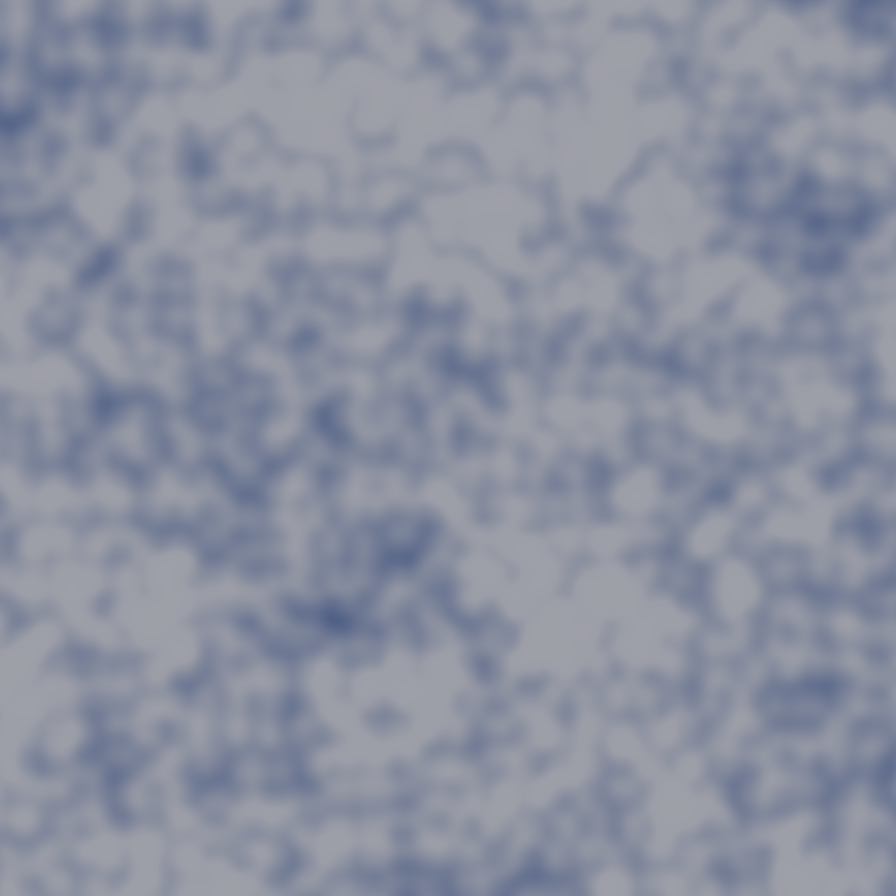
This texture is drawn by a WebGL 2 fragment shader. Its source:

```glsl
#version 300 es
precision highp float;
// Soft blue-grey mottling: small blurred blobs gathered into loose, cloudy drifts.
// Gradient noise octaves of nearly equal strength are summed, then softly
// clipped at zero so the thin areas settle into a smooth pale ground.

uniform vec2 u_resolution;
out vec4 fragColor;

const float TAU = 6.2831853;
const int OCTAVES = 4;

// Integer hash of a lattice point, from 0 to 1
float hash(ivec2 cell) {
    uint h = uint(cell.x) * 1597334677u ^ uint(cell.y) * 3812015801u;
    h = (h ^ (h >> 16)) * 2146121005u;
    h = (h ^ (h >> 15)) * 2221713035u;
    h ^= h >> 16;
    return float(h >> 8) / 16777216.0;
}

// Slope contribution of one lattice corner
float corner(ivec2 cell, vec2 offset) {
    float angle = TAU * hash(cell);
    return dot(vec2(cos(angle), sin(angle)), offset);
}

// Gradient noise with quintic blending, centred on zero
float gradientNoise(vec2 p) {
    ivec2 cell = ivec2(floor(p));
    vec2 f = fract(p);
    vec2 blend = f * f * f * (f * (f * 6.0 - 15.0) + 10.0);
    float low = mix(corner(cell, f),
                    corner(cell + ivec2(1, 0), f - vec2(1.0, 0.0)), blend.x);
    float high = mix(corner(cell + ivec2(0, 1), f - vec2(0.0, 1.0)),
                     corner(cell + ivec2(1, 1), f - vec2(1.0, 1.0)), blend.x);
    return mix(low, high, blend.y);
}

// Octave sum; a gain near one keeps fine blobs as strong as broad drifts
float mottle(vec2 p, float frequency, float amplitude, float gain) {
    float sum = 0.0;
    for (int i = 0; i < OCTAVES; i++) {
        vec2 shift = vec2(17.3, 41.7) * float(i + 1);
        sum += amplitude * gradientNoise(p * frequency + shift);
        frequency *= 2.03;
        amplitude *= gain;
    }
    return sum;
}

// Smooth version of max(x, 0)
float softClip(float x, float softness) {
    return 0.5 * (x + sqrt(x * x + softness));
}

void main() {
    vec2 p = gl_FragCoord.xy / u_resolution.y;

    // Pigment density over the pale ground
    float drift = mottle(p, 3.4, 2.2, 1.04);
    float pigment = softClip(0.195 + 0.2 * drift, 0.006);

    vec3 ground = vec3(0.62, 0.627, 0.66);
    vec3 blue = vec3(0.30, 0.365, 0.52);
    fragColor = vec4(mix(ground, blue, min(pigment, 1.0)), 1.0);
}
```
